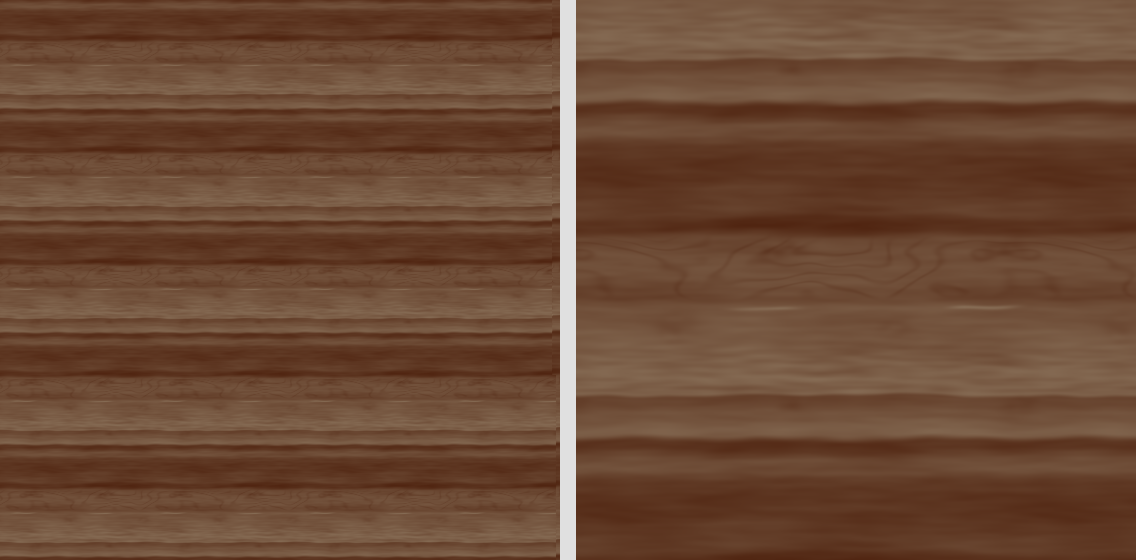
Left, the full canvas; right, a detail of the centre.
Reproduce this texture procedurally as a three.js fragment shader.

```glsl
// Brown walnut veneer: horizontal light and dark bands with grain, knots and pale streaks.
#define ACROSS 7.5
#define DOWN 5.0
#define DARK_WOOD vec3(0.345, 0.185, 0.105)
#define LIGHT_WOOD vec3(0.500, 0.390, 0.300)
#define WARP 0.016
#define BLOTCH 0.22
#define GRAIN 0.30
#define FIGURE 0.16
#define KNOT 0.30
#define STREAK 0.50
#define SEAM 0.986

varying vec2 vUv;

vec2 gradient(vec2 cell) {
  float angle = 6.2832 * fract(sin(dot(cell, vec2(127.1, 311.7))) * 43758.5);
  return vec2(cos(angle), sin(angle));
}

// Gradient noise that wraps after "period" cells.
float noise(vec2 p, vec2 period) {
  vec2 i = floor(p);
  vec2 f = p - i;
  vec2 u = f * f * f * (f * (f * 6.0 - 15.0) + 10.0);
  vec2 e = vec2(1.0, 0.0);
  float a = dot(gradient(mod(i, period)), f);
  float b = dot(gradient(mod(i + e.xy, period)), f - e.xy);
  float c = dot(gradient(mod(i + e.yx, period)), f - e.yx);
  float d = dot(gradient(mod(i + e.xx, period)), f - e.xx);
  return mix(mix(a, b, u.x), mix(c, d, u.x), u.y);
}

// Noise over tiles; its pattern spans two tiles across and one down.
float tiled(vec2 tile, vec2 cells) {
  return noise(tile * cells, cells * vec2(2.0, 1.0));
}

// Lightness down one repeat, from 0 (dark) to 1 (light).
float bandTone(float v) {
  float tone = 0.05;
  tone = mix(tone, 0.50, smoothstep(0.000, 0.045, v));
  tone = mix(tone, 0.17, smoothstep(0.070, 0.105, v));
  tone = mix(tone, 0.08, smoothstep(0.110, 0.150, v));
  tone = mix(tone, 0.22, smoothstep(0.180, 0.280, v));
  tone = mix(tone, -0.08, smoothstep(0.295, 0.335, v));
  tone = mix(tone, 0.48, smoothstep(0.342, 0.385, v));
  tone = mix(tone, 0.62, smoothstep(0.380, 0.450, v));
  tone = mix(tone, 0.42, smoothstep(0.490, 0.550, v));
  tone = mix(tone, 0.66, smoothstep(0.555, 0.585, v));
  tone = mix(tone, 0.76, smoothstep(0.600, 0.680, v));
  tone = mix(tone, 0.97, smoothstep(0.700, 0.790, v));
  tone = mix(tone, 0.42, smoothstep(0.836, 0.850, v));
  tone = mix(tone, 0.62, smoothstep(0.860, 0.900, v));
  tone = mix(tone, 0.90, smoothstep(0.905, 0.945, v));
  return mix(tone, 0.05, smoothstep(0.955, 0.985, v));
}

// Soft dark knots, three staggered rows in each tile.
float knots(vec2 tile) {
  float sum = 0.0;
  for (int k = 0; k < 3; k++) {
    float n = float(k);
    vec2 d = tile - vec2(0.41 + 0.53 * n, 0.41 + 0.23 * n);
    d -= floor(d + 0.5);
    d += 0.03 * vec2(tiled(tile, vec2(7.0, 12.0)), tiled(tile, vec2(6.0, 9.0)));
    d /= vec2(0.085, 0.030);
    sum += exp(-dot(d, d)) * (1.0 - 0.2 * n);
  }
  return sum * (0.65 + 0.9 * tiled(tile, vec2(14.0, 38.0)));
}

void main() {
  // Tile coordinates, counted from the top, with a shifted strip at the right edge.
  vec2 tile = vec2(vUv.x * ACROSS, (1.0 - vUv.y) * DOWN);
  float seam = SEAM + 0.007 * step(vUv.y, 0.33);
  tile += vec2(0.40, 0.025) * smoothstep(seam - 0.001, seam + 0.001, vUv.x);

  // Wavy bands.
  float wave = tiled(tile, vec2(2.0, 5.0)) + 0.4 * tiled(tile, vec2(5.0, 9.0));
  float v = fract(tile.y + WARP * wave);
  float tone = bandTone(v);

  // Broad stains and long fibres, strongest in the pale band.
  tone += BLOTCH * tiled(tile, vec2(2.0, 8.0));
  float fibres = 0.6 * tiled(tile, vec2(2.0, 42.0)) + 0.5 * tiled(tile, vec2(6.0, 60.0));
  float pale = smoothstep(0.66, 0.74, v) * (1.0 - smoothstep(0.83, 0.85, v));
  tone += GRAIN * fibres * (0.7 + 0.9 * pale);

  // Curved figure lines in the mid-brown band.
  float contour = tiled(tile, vec2(2.0, 6.0)) + 0.15 * tiled(tile, vec2(6.0, 18.0));
  float lines = pow(0.5 + 0.5 * sin(26.0 * contour + 75.0 * v), 5.0);
  float figured = smoothstep(0.36, 0.41, v) * (1.0 - smoothstep(0.53, 0.57, v));
  tone -= FIGURE * lines * figured;

  tone -= KNOT * knots(tile);

  // One thin pale streak per tile.
  float x = fract(tile.x);
  float extent = smoothstep(0.12, 0.24, x) * (1.0 - smoothstep(0.40, 0.54, x));
  float offset = (v - 0.582 - 0.004 * sin(6.2832 * x)) / 0.006;
  tone += STREAK * extent * exp(-offset * offset) * (0.7 + 0.8 * tiled(tile, vec2(3.0, 4.0)));

  gl_FragColor = vec4(mix(DARK_WOOD, LIGHT_WOOD, clamp(tone, -0.3, 1.25)), 1.0);
}
```
